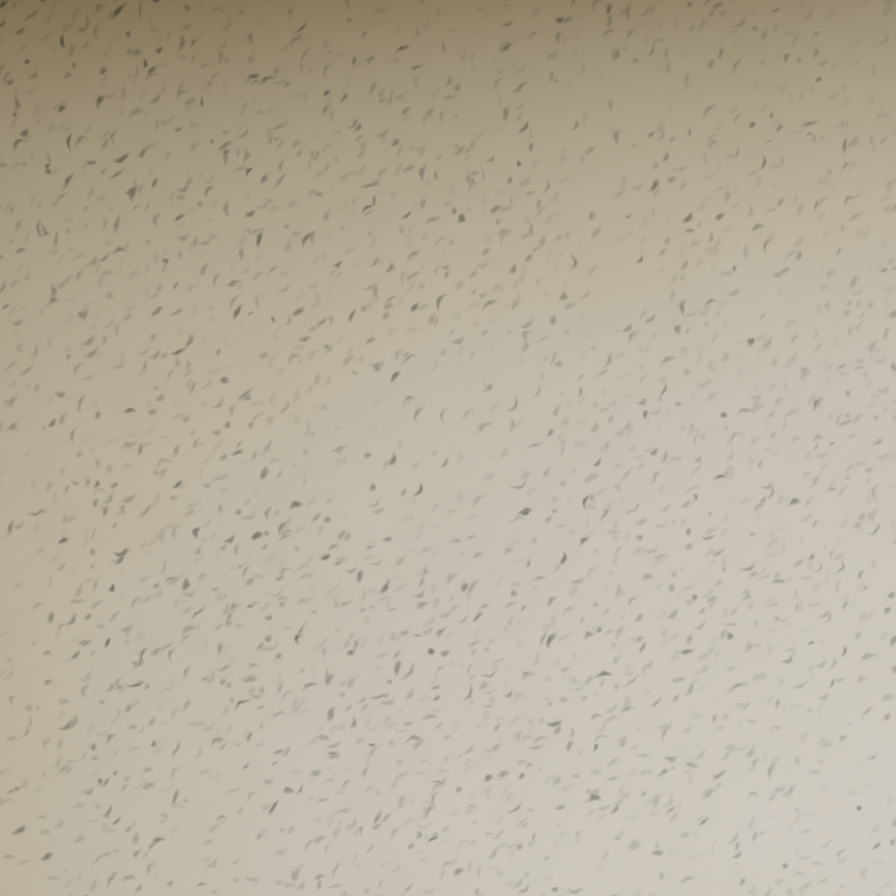
A Shadertoy shader for this texture:

```glsl
// Pale beige speckled stone: small slanted grey flecks under light fading towards the top left.

const vec3 SHADE_COLOR = vec3(0.53, 0.47, 0.36);
const vec3 MID_COLOR   = vec3(0.71, 0.675, 0.585);
const vec3 LIGHT_COLOR = vec3(0.815, 0.795, 0.762);
const vec3 FLECK_TINT  = vec3(0.56, 0.57, 0.56);  // multiplies the stone

const float SHADOW_FALLOFF = 4.0;    // how fast the top shadow fades downwards
const int   FLECK_LAYERS   = 3;
const float FLECK_CELLS    = 27.0;   // cells across in the coarsest layer
const float FLECK_LENGTH   = 0.0058; // half length
const float FLECK_WIDTH    = 0.0024; // half width
const float FLECK_SOFTNESS = 0.0019;
const float ANGLE_LOW      = 0.60;   // mean slant at the bottom, radians
const float ANGLE_HIGH     = 1.00;   // mean slant at the top
const float ANGLE_SPREAD   = 1.30;
const float MOTTLE         = 0.012;

float hash(vec2 p) {
    return fract(sin(dot(p, vec2(127.1, 311.7))) * 43758.5453);
}

vec2 hash2(vec2 p) {
    return vec2(hash(p), hash(p + 37.7));
}

float noise(vec2 p) {
    vec2 i = floor(p), f = fract(p);
    f = f * f * (3.0 - 2.0 * f);
    return mix(mix(hash(i), hash(i + vec2(1, 0)), f.x),
               mix(hash(i + vec2(0, 1)), hash(i + vec2(1, 1)), f.x), f.y);
}

vec2 rotate(vec2 p, float a) {
    float c = cos(a), s = sin(a);
    return vec2(c * p.x + s * p.y, c * p.y - s * p.x);
}

// Brightness of the lit surface: dark at the top, brightest at the lower right
float lighting(vec2 uv) {
    float top = mix(0.495, 0.597, uv.x);
    float bottom = mix(0.815, 0.740, (1.0 - uv.x) * (1.0 - uv.x));
    return mix(bottom, top, exp(-SHADOW_FALLOFF * (1.0 - uv.y)));
}

vec3 stoneColor(float level) {
    vec3 dark = mix(SHADE_COLOR, MID_COLOR, (level - 0.53) / 0.18);
    vec3 pale = mix(MID_COLOR, LIGHT_COLOR, (level - 0.71) / 0.105);
    return level < 0.71 ? dark : pale;
}

// Coverage of one slightly bent ellipse
float fleck(vec2 p, vec2 radii, float bend, float soft) {
    p.y += bend * p.x * p.x;
    float d = (length(p / radii) - 1.0) * radii.y;
    return 1.0 - smoothstep(-soft, soft, d);
}

// Flecks scattered one per cell, with clumps and varied strength
float fleckLayer(vec2 p, float cells, float seed, float soft) {
    float cover = 0.0;
    vec2 home = floor(p * cells);
    for (int y = -1; y <= 1; y++)
    for (int x = -1; x <= 1; x++) {
        vec2 cell = home + vec2(x, y);
        vec2 place = hash2(cell + seed);
        vec2 shape = hash2(cell + seed + 71.3);
        vec2 look = hash2(cell + seed + 153.9);
        vec2 center = (cell + place) / cells;
        float clump = smoothstep(0.15, 0.75, noise(center * 9.0 + 4.0));
        float present = step(look.x, 0.45 + 0.5 * clump);
        float strength = mix(0.18, 0.95, look.y * look.y);
        float angle = mix(ANGLE_LOW, ANGLE_HIGH, center.y) + (shape.x - 0.5) * ANGLE_SPREAD;
        vec2 radii = vec2(FLECK_LENGTH * mix(0.5, 1.3, shape.y),
                          FLECK_WIDTH * mix(0.65, 1.2, place.x));
        float bend = (place.y - 0.5) * 110.0;
        float mark = fleck(rotate(p - center, angle), radii, bend, soft);
        cover = max(cover, mark * strength * present);
    }
    return cover;
}

void mainImage(out vec4 fragColor, in vec2 fragCoord) {
    vec2 uv = fragCoord / iResolution.xy;
    vec2 p = fragCoord / iResolution.y;
    float soft = max(FLECK_SOFTNESS, 0.7 / iResolution.y);

    // Stone with faint cloudy and slanted mottling
    vec2 grain = rotate(p, 0.8);
    float mottle = 0.6 * noise(p * 12.0) + 0.4 * noise(grain * vec2(45.0, 100.0)) - 0.5;
    vec3 color = stoneColor(lighting(uv) + MOTTLE * mottle);

    // Ragged fleck outlines from a small warp
    vec2 warp = vec2(noise(p * 150.0), noise(p * 150.0 + 51.0)) - 0.5;
    vec2 q = p + 0.0035 * warp;

    // Finer layers are fainter
    float cover = 0.0;
    for (int i = 0; i < FLECK_LAYERS; i++) {
        float level = float(i);
        float layer = fleckLayer(q, FLECK_CELLS + 6.0 * level, 19.0 * level, soft);
        cover = max(cover, layer * (1.0 - 0.27 * level));
    }
    cover *= mix(1.0, 0.65, uv.x);
    color *= mix(vec3(1.0), FLECK_TINT, cover);

    fragColor = vec4(color, 1.0);
}
```
